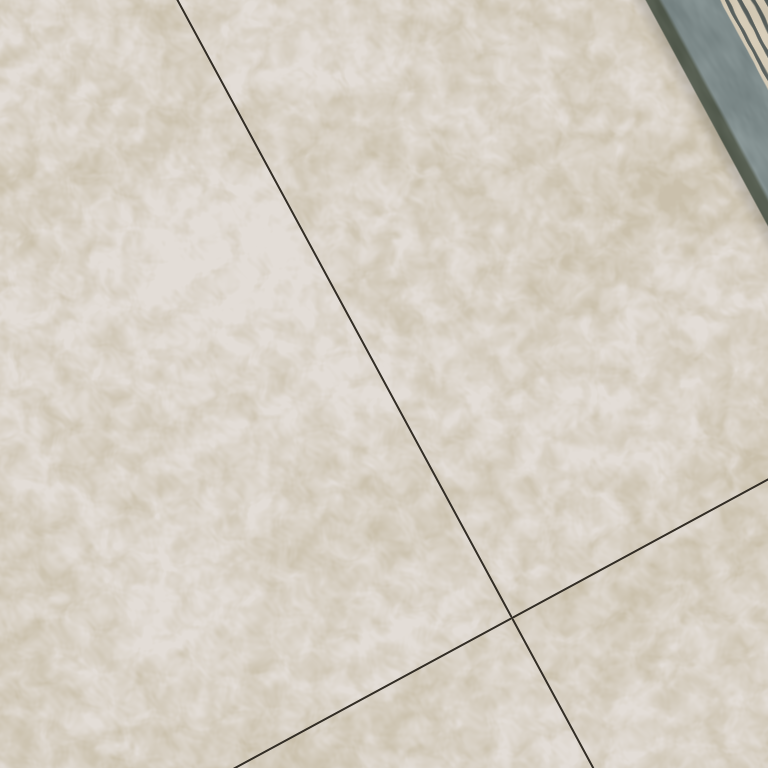
Give the GLSL for this texture, as a Shadertoy shader.

```glsl
const vec3 STONE_SHADE = vec3(0.81, 0.775, 0.705);
const vec3 STONE_LIGHT = vec3(0.872, 0.846, 0.812);
const vec3 JOINT = vec3(0.20, 0.18, 0.15);
const vec3 RUG_EDGE = vec3(0.33, 0.36, 0.31);
const vec3 RUG_BAND = vec3(0.50, 0.55, 0.55);
const vec3 RUG_CREAM = vec3(0.83, 0.79, 0.71);
const vec3 RUG_THREAD = vec3(0.34, 0.37, 0.36);

const vec2 CROSSING = vec2(0.6667, 0.1953); // where the joints meet
const float TILT = 0.4962;
const float TILE_SIZE = 1.2;
const float JOINT_HALF_WIDTH = 0.0013;
const float RUG_START = 0.536;
const float BAND_START = 0.553;
const float STRIPES_START = 0.621;

float hash(vec2 p) {
    return fract(sin(dot(p, vec2(127.1, 311.7))) * 43758.5453);
}

float noise(vec2 p) {
    vec2 i = floor(p), f = fract(p);
    f = f * f * (3.0 - 2.0 * f);
    return mix(mix(hash(i), hash(i + vec2(1, 0)), f.x),
               mix(hash(i + vec2(0, 1)), hash(i + vec2(1, 1)), f.x), f.y);
}

float fbm(vec2 p, int octaves) {
    float sum = 0.0, total = 0.0, amp = 1.0;
    for (int i = 0; i < octaves; i++) {
        sum += amp * noise(p);
        total += amp;
        amp *= 0.6;
        p = mat2(1.6, 1.2, -1.2, 1.6) * p + 7.3;
    }
    return sum / total;
}

vec2 rotate(vec2 p, float angle) {
    float c = cos(angle), s = sin(angle);
    return vec2(c * p.x + s * p.y, c * p.y - s * p.x);
}

// Smooth step from 0 to 1 across an edge, one pixel wide
float edge(float start, float x, float px) {
    return smoothstep(start - px, start + px, x);
}

// Coverage of the joints around square tiles
float joints(vec2 p, float size, float halfWidth, float px) {
    vec2 d = abs(p - size * round(p / size));
    return 1.0 - smoothstep(halfWidth - 0.6 * px, halfWidth + 0.6 * px, min(d.x, d.y));
}

// Mottled stone: broad clouds, fine grain and a soft pool of light
vec3 stone(vec2 uv, vec2 p, vec2 tileId) {
    vec2 q = p + 17.0 * tileId;
    vec2 warp = 0.012 * vec2(noise(q * 40.0), noise(q * 40.0 + 31.0));
    float clouds = fbm(q * 5.0 + 20.0, 4) - 0.5;
    float grain = fbm((q + warp) * 48.0 + 90.0, 3) - 0.5;
    float light = 0.96 - 0.55 * distance(uv, vec2(0.28, 0.68));
    float tone = light + 1.3 * clouds + 2.1 * grain + 0.1 * (hash(tileId) - 0.5);
    return mix(STONE_SHADE, STONE_LIGHT, clamp(tone, -0.3, 1.3));
}

// Rug: dark hem, plain band, then woven stripes
vec3 rug(vec2 p, float px) {
    float weave = fbm(p * vec2(60.0, 22.0), 3) - 0.5;
    vec3 hem = RUG_EDGE + 0.08 * weave;
    vec3 band = RUG_BAND + 0.12 * weave;
    float wave = 0.5 + 0.5 * sin((p.x - STRIPES_START) * 420.0 + 3.0 * weave - 1.6);
    vec3 stripes = mix(RUG_CREAM, RUG_THREAD, smoothstep(0.6, 0.95, wave)) + 0.1 * weave;
    vec3 col = mix(hem, band, edge(BAND_START, p.x, px + 0.002));
    return mix(col, stripes, edge(STRIPES_START, p.x + 0.004 * weave, px));
}

void mainImage(out vec4 fragColor, in vec2 fragCoord) {
    vec2 uv = fragCoord / iResolution.xy;
    float px = 1.0 / iResolution.y;
    vec2 p = rotate(uv - CROSSING, TILT);

    // Tiled floor
    vec3 col = stone(uv, p, floor(p / TILE_SIZE));
    col = mix(col, JOINT, joints(p, TILE_SIZE, JOINT_HALF_WIDTH, px));

    // Contact shadow and rug in the corner
    col *= 1.0 - 0.14 * smoothstep(RUG_START - 0.022, RUG_START, p.x);
    col = mix(col, rug(p, px), edge(RUG_START, p.x, px));

    fragColor = vec4(col, 1.0);
}
```
